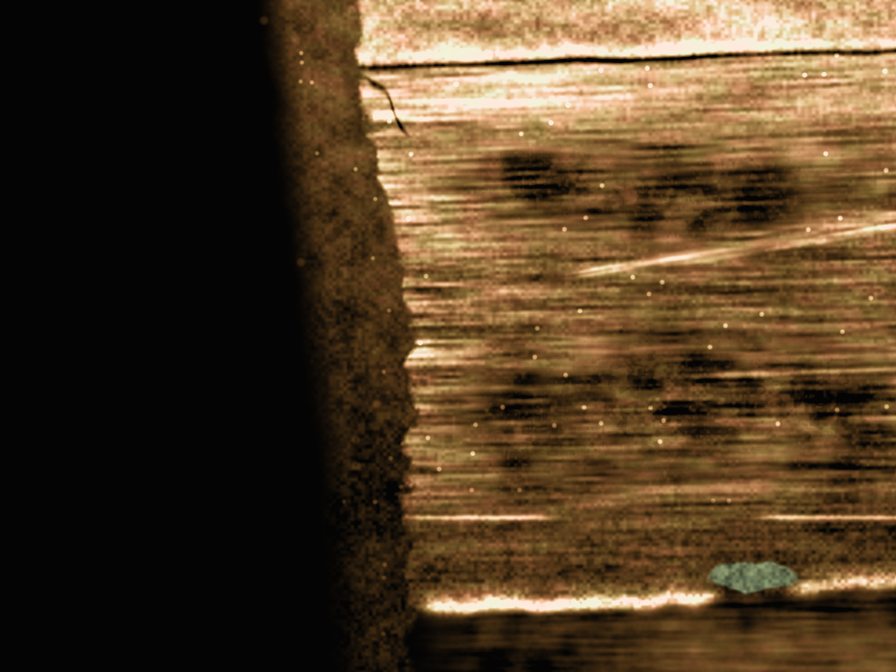
Reproduce this texture procedurally as a WebGL 1 fragment shader.

```glsl
precision highp float;
// Brushed bronze plate under a raking light, its worn edge falling into black.
// Stretched noise makes the brushing, grain makes the tarnish, and distance
// bands place the groove, scratch and ridge; one tone ramp colours it all.
uniform vec2 u_resolution;

const vec3 BLACK = vec3(0.018, 0.016, 0.014);
const vec3 UMBER = vec3(0.29, 0.19, 0.075);
const vec3 BRONZE = vec3(0.49, 0.34, 0.17);
const vec3 GOLD = vec3(0.72, 0.54, 0.33);
const vec3 PALE = vec3(0.92, 0.75, 0.55);
const vec3 GLINT = vec3(0.98, 0.93, 0.86);
const vec3 VERDIGRIS = vec3(0.47, 0.54, 0.40);
const float BRUSHING = 0.62;
const float GRAIN = 0.30;
const float TARNISH = 0.34;

float sat(float v) { return clamp(v, 0.0, 1.0); }

float hash(vec2 p) {
  return fract(sin(dot(p, vec2(127.1, 311.7))) * 43758.545);
}

float noise(vec2 p) {
  vec2 i = floor(p), f = fract(p);
  f = f * f * (3.0 - 2.0 * f);
  return mix(mix(hash(i), hash(i + vec2(1.0, 0.0)), f.x),
             mix(hash(i + vec2(0.0, 1.0)), hash(i + 1.0), f.x), f.y);
}

float fbm(vec2 p) {
  float sum = 0.0, amp = 0.533;
  for (int i = 0; i < 4; i++) {
    sum += amp * noise(p);
    p = p * 2.07 + 17.3;
    amp *= 0.5;
  }
  return sum;
}

float blob(vec2 p, vec2 centre, vec2 radius) {
  vec2 d = (p - centre) / radius;
  return exp(-dot(d, d));
}

float band(float d, float width) { return exp(-d * d / (width * width)); }

float span(float x, float a, float b, float soft) {
  return smoothstep(a - soft, a + soft, x) * (1.0 - smoothstep(b - soft, b + soft, x));
}

float brushed(vec2 p) {
  return 0.42 * noise(p * vec2(9.0, 155.0)) + 0.33 * noise(p * vec2(5.0, 74.0) + 31.0)
       + 0.25 * noise(p * vec2(24.0, 190.0) + 67.0);
}

// One small bright particle per chosen grid cell
float specks(vec2 p, float cells, float rarity) {
  vec2 g = p * cells, id = floor(g);
  vec2 at = 0.25 + 0.5 * vec2(hash(id + 3.1), hash(id + 8.7));
  return step(rarity, hash(id)) * (1.0 - smoothstep(0.06, 0.22, length(fract(g) - at)));
}

vec3 ramp(float tone) {
  float t = sat(tone) * 5.0;
  vec3 c = mix(BLACK, UMBER, sat(t));
  c = mix(c, BRONZE, sat(t - 1.0));
  c = mix(c, GOLD, sat(t - 2.0));
  c = mix(c, PALE, sat(t - 3.0));
  return mix(c, GLINT, sat(t - 4.0));
}

void main() {
  vec2 p = gl_FragCoord.xy / u_resolution.y;
  p.x += 0.5 * (1.3333 - u_resolution.x / u_resolution.y);
  float x = p.x, y = p.y;
  float fine = noise(p * 185.0) * 0.6 + noise(p * 95.0 + 9.0) * 0.4;
  float rough = fbm(p * 26.0);
  float cloud = fbm(p * vec2(7.0, 10.0) + 4.0);

  // Outlines of shadow and plate
  float shadowEdge = 0.505 - 0.114 * pow(max(y, 0.0), 1.2) + 0.03 * (rough - 0.5);
  float plateEdge = 0.608 - 0.075 * smoothstep(0.45, 1.0, y) + 0.045 * (rough - 0.5);
  float ridgeY = 0.098 + 0.1 * (x - 0.7) * (x - 0.7);
  float grooveY = 0.90 + 0.03 * (x - 0.54) + 0.004 * (noise(vec2(x * 14.0, 2.0)) - 0.5);
  float onPlate = smoothstep(-0.006, 0.008, x - plateEdge);

  // Brushed face
  vec2 q = vec2(x, y - 0.035 * (x - 0.54) * y);
  float streak = brushed(q) - 0.5;
  float nearEdge = exp(-max(x - plateEdge, 0.0) / 0.09) * smoothstep(0.2, 0.5, y);
  float face = 0.17 + 0.20 * smoothstep(0.13, 0.30, y) + 0.05 * smoothstep(0.4, 0.65, y)
             + 0.30 * smoothstep(0.70, 0.89, y);
  face += 0.26 * nearEdge + streak * (BRUSHING * smoothstep(0.08, 0.35, y) + 0.16 + 0.75 * nearEdge);
  face += GRAIN * (fine - 0.5) + 0.25 * (cloud - 0.5);
  face += 0.22 * blob(p, vec2(0.80, 0.85), vec2(0.17, 0.035));

  // Tarnish gathered in patches
  float patches = blob(p, vec2(0.98, 0.40), vec2(0.13, 0.12)) + blob(p, vec2(0.80, 0.73), vec2(0.12, 0.06))
                + blob(p, vec2(1.04, 0.70), vec2(0.15, 0.08)) + blob(p, vec2(1.24, 0.40), vec2(0.16, 0.10))
                + 0.8 * blob(p, vec2(0.77, 0.36), vec2(0.10, 0.10)) + 0.5 * blob(p, vec2(1.25, 0.75), vec2(0.12, 0.05));
  face -= TARNISH * min(patches, 1.2) * smoothstep(0.32, 0.62, 0.6 * rough + 0.4 * fine);
  face += 0.4 * specks(p, 42.0, 0.94) * smoothstep(0.2, 0.3, y);

  // Slanted scratch, widening to the right, and thin glints
  float reach = max(x - 0.84, 0.0);
  float slant = y - 0.588 - 0.168 * reach;
  float strands = noise(vec2(x * 7.0, slant * 170.0));
  face += span(x, 0.86, 2.0, 0.04) * band(slant, 0.004 + 0.034 * reach) * (0.12 + 0.75 * strands);
  face += 0.55 * band(y - 0.230, 0.004) * (span(x, 0.61, 0.81, 0.03) + span(x, 1.14, 2.0, 0.03));
  face += 0.35 * band(y - 0.44 - 0.03 * (x - 1.0), 0.005) * span(x, 1.03, 1.33, 0.05);

  // Upper ledge and the groove below it
  float ledge = 0.83 + 0.6 * (fbm(p * vec2(13.0, 30.0)) - 0.5) + 0.45 * (fine - 0.5);
  ledge -= 0.28 * blob(p, vec2(0.76, 0.955), vec2(0.20, 0.024));
  ledge += 0.25 * band(y - grooveY - 0.014, 0.008);
  float tone = mix(face, ledge, smoothstep(-0.003, 0.003, y - grooveY));
  tone -= 0.85 * band(y - grooveY, 0.0045) * (0.65 + 0.5 * cloud);
  float crack = x - 0.54 - 0.85 * (0.89 - y) + 0.03 * (noise(p * 40.0) - 0.5);
  tone -= 0.55 * band(crack, 0.005) * span(y, 0.80, 0.89, 0.008);

  // Dark lower ledge and bright ridge
  float lower = 0.05 + 0.24 * smoothstep(0.66, 1.15, x) * smoothstep(0.11, 0.03, y)
              + 0.32 * streak + 0.3 * (rough - 0.5);
  lower *= smoothstep(0.60, 0.74, x);
  tone = mix(lower, tone, smoothstep(-0.012, 0.004, y - ridgeY));
  float ridgeOff = y - ridgeY + 0.008 * (noise(vec2(x * 26.0, 5.0)) - 0.5);
  float lit = span(x, 0.635, 1.06, 0.025) + 0.85 * span(x, 1.18, 2.0, 0.03);
  tone += lit * (0.75 * band(ridgeOff, 0.010) + 0.25 * band(ridgeOff - 0.008, 0.022)) * (0.7 + 0.6 * fine);

  // Rough rim between shadow and plate
  float rim = 0.07 + 0.24 * smoothstep(0.15, 1.0, y) + (0.16 + 0.25 * y) * (rough - 0.5) + 0.22 * (fine - 0.5);
  rim += specks(p, 46.0, 0.93) * (0.12 + 0.3 * y);
  rim *= smoothstep(-0.012, 0.055, x - shadowEdge);
  rim = max(rim, 0.0) + 0.12 * specks(p, 24.0, 0.93) * smoothstep(-0.07, 0.0, x - shadowEdge);
  tone = mix(rim, tone, onPlate);

  // Colour, with faint iridescence and a crust of verdigris
  vec3 color = ramp(tone);
  float hue = noise(p * vec2(30.0, 85.0) + 50.0) - 0.5;
  color += vec3(0.07, -0.05, 0.02) * hue * smoothstep(0.1, 0.5, tone);
  float crust = blob(p, vec2(1.125, 0.142), vec2(0.085, 0.025)) + 0.6 * (rough - 0.5);
  color = mix(color, VERDIGRIS * (0.55 + 0.8 * fine), 0.85 * smoothstep(0.38, 0.6, crust)
        * span(x, 1.03, 1.23, 0.02) * span(y, 0.105, 0.175, 0.01));
  gl_FragColor = vec4(clamp(color, 0.0, 1.0), 1.0);
}
```
